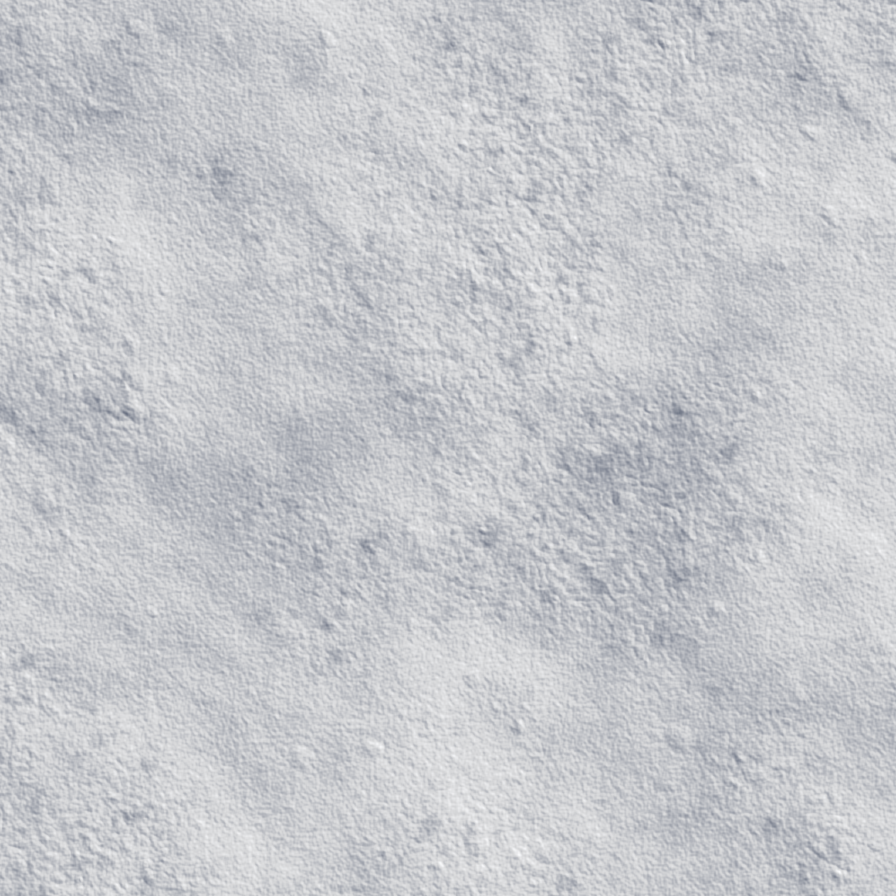
This texture is drawn by a WebGL 1 fragment shader. Its source:

```glsl
precision highp float;
// Wind-packed snow: crusty patches, fine grain and scattered clods in low side light.

uniform vec2 u_resolution;

vec2 hash2(vec2 cell) {
  vec2 k = vec2(dot(cell, vec2(127.1, 311.7)), dot(cell, vec2(269.5, 183.3)));
  return fract(sin(k) * 43758.545);
}

float gradientDot(vec2 cell, vec2 offset, vec2 f) {
  float angle = 6.2832 * hash2(cell + offset).x;
  return dot(vec2(cos(angle), sin(angle)), f - offset);
}

float gradientNoise(vec2 p) {
  vec2 cell = floor(p);
  vec2 f = fract(p);
  vec2 u = f * f * f * (f * (f * 6.0 - 15.0) + 10.0);
  float low = mix(gradientDot(cell, vec2(0.0), f), gradientDot(cell, vec2(1.0, 0.0), f), u.x);
  float high = mix(gradientDot(cell, vec2(0.0, 1.0), f), gradientDot(cell, vec2(1.0), f), u.x);
  return mix(low, high, u.y);
}

float fbm(vec2 p) {
  float sum = 0.0;
  float weight = 0.6;
  for (int i = 0; i < 5; i++) {
    sum += weight * gradientNoise(p);
    p = p * 2.07 + vec2(13.7, 5.3);
    weight *= 0.66;
  }
  return sum;
}

// Rounded lumps that meet in narrow creases.
float lumps(vec2 p) {
  float n = gradientNoise(p);
  return sqrt(n * n + 0.004);
}

// Turn space so that drifts run loosely from upper left to lower right.
vec2 driftSpace(vec2 p) {
  return vec2(0.62 * (p.x - p.y), 0.74 * (p.x + p.y)) + 3.0;
}

// Sparse rounded clods, at most one per cell.
float clods(vec2 q, float scale) {
  vec2 cell = floor(q * scale);
  vec2 seed = hash2(cell + 41.0);
  vec2 shape = hash2(cell + 87.0);
  float radius = mix(0.12, 0.26, shape.x * shape.x);
  vec2 d = fract(q * scale) - mix(vec2(0.32), vec2(0.68), seed);
  d += 0.06 * vec2(gradientNoise(q * scale * 5.0), gradientNoise(q * scale * 5.0 + 9.0));
  float dome = 1.0 - smoothstep(0.2, 1.0, length(d) / radius);
  return step(0.7, shape.y) * dome * radius / scale;
}

// Each band is divided by its frequency, so the weights set slopes.
float snowHeight(vec2 p, float crust) {
  vec2 q = driftSpace(p);
  q += 0.007 * vec2(gradientNoise(q * 23.0), gradientNoise(q * 23.0 + 31.0));
  float h = 0.2 * gradientNoise(q * 9.0) / 9.0;
  h += 0.3 * gradientNoise(q * 21.0 + 7.0) / 21.0;
  h += crust * 0.6 * lumps(q * 38.0 + 3.0) / 38.0;
  h += crust * 0.85 * lumps(q * 72.0 + 11.0) / 72.0;
  h += (0.3 + 0.4 * crust) * gradientNoise(p * 125.0) / 125.0;
  h += 0.75 * gradientNoise(p * 190.0 + 5.0) / 190.0;
  h += 0.75 * gradientNoise(p.yx * 265.0 + 17.0) / 265.0;
  return h + 0.9 * clods(q, 15.0) + 0.8 * crust * clods(q + 1.7, 29.0);
}

void main() {
  vec2 p = gl_FragCoord.xy / u_resolution.y;
  vec2 q = driftSpace(p);

  // Patches of broken crust between smooth drifts
  float patches = gradientNoise(q * 4.0 + 2.0) + 0.6 * gradientNoise(q * 10.0);
  float crust = mix(0.35, 1.15, smoothstep(-0.3, 0.4, patches));

  // Slope toward the light
  vec2 towardLight = 0.001 * vec2(0.7, 0.714);
  float slope = (snowHeight(p + towardLight, crust) - snowHeight(p - towardLight, crust)) / 0.002;

  // Broad shade, relief and shadowed hollows
  float tone = 0.79 + 0.175 * fbm(q * 3.6 + 19.0) - 0.03 * (crust - 0.6);
  tone -= 0.06 * slope;
  tone -= 0.1 * crust * smoothstep(0.12, 0.55, gradientNoise(q * 38.0 + 23.0));
  tone -= 0.07 * crust * smoothstep(0.15, 0.5, gradientNoise(p * 75.0 + 61.0));
  tone += 0.03 * gradientNoise(p * 215.0 + 29.0);

  // Soft highlights, bluer shadows
  tone -= 0.4 * max(tone - 0.83, 0.0);
  float blue = 0.01 + 0.2 * max(0.84 - tone, 0.0);
  vec3 snow = vec3(tone, tone + 0.3 * blue, tone + blue);
  gl_FragColor = vec4(clamp(snow, 0.0, 1.0), 1.0);
}
```
